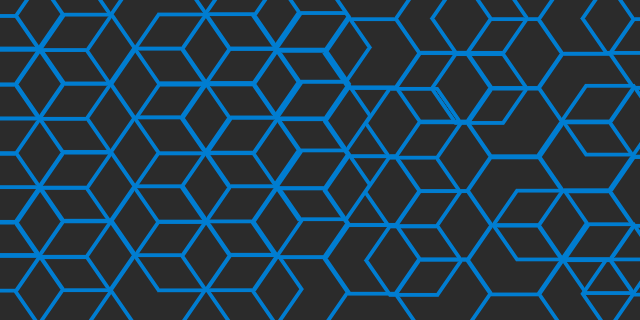
Write a WebGL 2 fragment shader that draws this pattern.

```glsl
#version 300 es
precision highp float;
// Blue outlines of squashed hexagons on charcoal. A full honeycomb covers the
// canvas; a second, shifted set of hexagon columns overlaps it, regular on the
// left and thinning out to the right. Small offsets thicken shared edges.

#define ORIGIN vec2(0.0500, 0.0465)  // top left lattice point, canvas heights
#define STEP 0.0742                  // half the length of a flat edge
#define HALF_HEIGHT 0.1075           // half the height of a hexagon
#define LINE_WIDTH 0.0118
#define JITTER 0.0050                // random offset of each hexagon
#define DROP 0.0130                  // downward shift of the right part
#define BACKGROUND vec3(0.170, 0.170, 0.170)
#define LINE_BLUE vec3(0.000, 0.490, 0.820)

uniform vec2 u_resolution;
out vec4 fragColor;

// Extra columns: lattice column, x shift, y shift, bit mask of hexagons kept
const int EXTRA_COUNT = 10;
const vec4 EXTRA[EXTRA_COUNT] = vec4[EXTRA_COUNT](
    vec4(-1.0,  0.000,  0.004, 15.0),
    vec4( 2.0, -0.002,  0.003, 31.0),
    vec4( 7.0,  0.000,  0.001, 15.0),
    vec4(10.0,  0.000, -0.003, 31.0),
    vec4(13.0, -0.008, -0.012,  7.0),
    vec4(17.0, -0.021,  0.003, 14.0),
    vec4(20.0, -0.034,  0.000,  3.0),
    vec4(22.0,  0.006, -0.003,  8.0),
    vec4(25.0,  0.002, -0.005, 10.0),
    vec4(26.0, -0.010,  0.000, 17.0));

vec2 hash2(vec2 cell) {
    vec2 s = vec2(dot(cell, vec2(127.1, 311.7)), dot(cell, vec2(269.5, 183.3)));
    return fract(sin(s) * 4375.85);
}

// Distance to the outline of a flat-topped hexagon
float hexOutline(vec2 p) {
    p = abs(p);
    vec2 slopeNormal = normalize(vec2(HALF_HEIGHT, STEP));
    float slope = dot(p - vec2(2.0 * STEP, 0.0), slopeNormal);
    return abs(max(p.y - HALF_HEIGHT, slope));
}

// Distance to one stack of hexagons; odd columns sit half a hexagon lower
float hexColumn(vec2 p, float column, vec2 shift, int mask) {
    vec2 top = ORIGIN + vec2(column * STEP, mod(column, 2.0) * HALF_HEIGHT) + shift;
    top.y += DROP * smoothstep(0.85, 1.15, top.x);
    float d = 1.0;
    for (int n = 0; n < 5; n++) {
        if ((mask >> n & 1) == 0) continue;
        vec2 wobble = (hash2(vec2(column, float(n))) - 0.5) * JITTER;
        vec2 center = top + vec2(0.0, 2.0 * HALF_HEIGHT * float(n)) + wobble;
        d = min(d, hexOutline(p - center));
    }
    return d;
}

void main() {
    // One unit is the canvas height, with y pointing down
    vec2 p = gl_FragCoord.xy / u_resolution.y;
    p.y = 1.0 - p.y;
    float pixel = 1.0 / u_resolution.y;
    float d = 1.0;

    // Full honeycomb: every third lattice column
    for (int i = 0; i < 10; i++) {
        int mask = (i & 1) == 1 ? 15 : 31;
        d = min(d, hexColumn(p, 3.0 * float(i), vec2(0.0), mask));
    }

    // Overlapping columns
    for (int i = 0; i < EXTRA_COUNT; i++) {
        vec4 e = EXTRA[i];
        d = min(d, hexColumn(p, e.x, e.yz, int(e.w)));
    }

    float halfWidth = 0.5 * LINE_WIDTH;
    float ink = 1.0 - smoothstep(halfWidth - 0.6 * pixel, halfWidth + 0.6 * pixel, d);
    fragColor = vec4(mix(BACKGROUND, LINE_BLUE, ink), 1.0);
}
```
